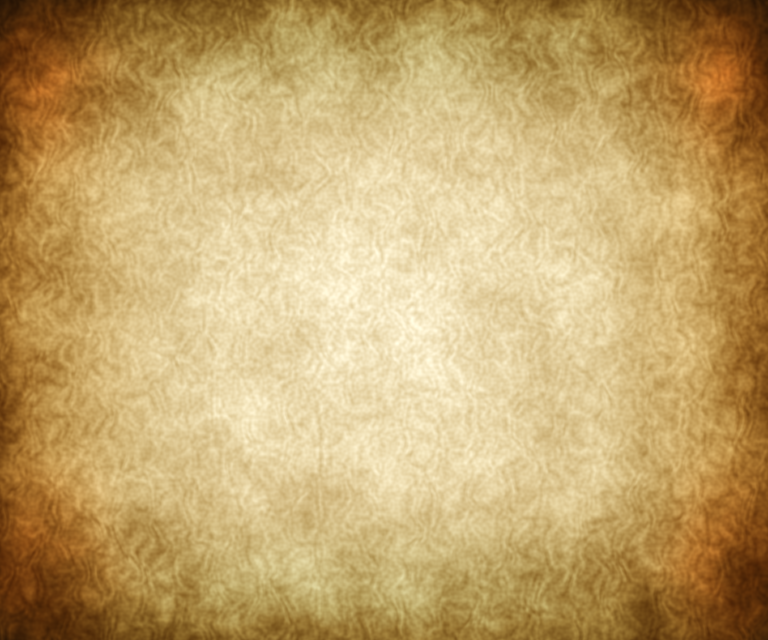
A Shadertoy shader for this texture:

```glsl
#define EDGE_POWER 2.5
#define BLOTCH_SCALE 7.0
#define FIBRE_SCALE 62.0
#define GRAIN_SCALE 150.0
#define TONE_WOBBLE 0.16
#define BLOTCH_DEPTH 0.13
#define FIBRE_DEPTH 0.13
#define GRAIN_DEPTH 0.10
#define STAIN_DEPTH 0.055
#define RUST_DEPTH 0.16

// Paper colours from centre to corner; w is the radius of each stop
const vec4 RAMP[8] = vec4[8](
    vec4(0.97, 0.92, 0.78, 0.00), vec4(0.92, 0.85, 0.67, 0.43),
    vec4(0.83, 0.73, 0.50, 0.73), vec4(0.73, 0.60, 0.34, 0.89),
    vec4(0.63, 0.46, 0.20, 1.00), vec4(0.50, 0.33, 0.11, 1.11),
    vec4(0.35, 0.19, 0.04, 1.25), vec4(0.15, 0.08, 0.02, 1.46));

// Soft stains: centre and radius
const vec3 STAINS[7] = vec3[7](
    vec3(0.39, 0.70, 0.05), vec3(0.385, 0.455, 0.05), vec3(0.63, 0.49, 0.06),
    vec3(0.39, 0.21, 0.07), vec3(0.58, 0.20, 0.05), vec3(0.63, 0.86, 0.07),
    vec3(0.97, 0.53, 0.07));

vec2 gradientAt(vec2 cell) {
    vec3 h = fract(cell.xyx * vec3(0.1031, 0.1030, 0.0973));
    h += dot(h, h.yzx + 33.33);
    float angle = 6.2832 * fract((h.x + h.y) * h.z);
    return vec2(cos(angle), sin(angle));
}

float gradientNoise(vec2 p) {
    vec2 i = floor(p), f = p - i;
    vec2 u = f * f * f * (f * (f * 6.0 - 15.0) + 10.0);
    vec2 e = vec2(0.0, 1.0);
    float low = mix(dot(gradientAt(i), f),
                    dot(gradientAt(i + e.yx), f - e.yx), u.x);
    float high = mix(dot(gradientAt(i + e), f - e),
                     dot(gradientAt(i + e.yy), f - e.yy), u.x);
    return mix(low, high, u.y);
}

float fbm(vec2 p) {
    float sum = 0.0, amplitude = 0.65;
    for (int i = 0; i < 5; i++) {
        sum += amplitude * gradientNoise(p);
        p = mat2(1.6, 1.2, -1.2, 1.6) * p + 17.3;
        amplitude *= 0.62;
    }
    return sum;
}

vec3 paperRamp(float tone) {
    vec3 col = RAMP[0].rgb;
    for (int i = 1; i < 8; i++) {
        float t = clamp((tone - RAMP[i - 1].w) / (RAMP[i].w - RAMP[i - 1].w), 0.0, 1.0);
        col = mix(col, RAMP[i].rgb, t);
    }
    return col;
}

void mainImage(out vec4 fragColor, in vec2 fragCoord) {
    vec2 uv = fragCoord / iResolution.xy;
    vec2 p = fragCoord / iResolution.y;
    vec2 q = uv * 2.0 - 1.0;
    vec2 a = abs(q);

    // Mottling, short fibres and fine grain
    float blotch = fbm(p * BLOTCH_SCALE + 4.7);
    vec2 warp = vec2(gradientNoise(p * 24.0), gradientNoise(p * 24.0 + 51.0));
    float fibre = gradientNoise((p + 0.025 * warp) * FIBRE_SCALE * vec2(1.5, 0.9));
    float grain = gradientNoise(p * GRAIN_SCALE + 9.0);

    // Rounded vignette, with darker borders
    float tone = pow(dot(pow(a, vec2(EDGE_POWER)), vec2(1.0)), 1.0 / EDGE_POWER);
    tone += 0.08 * exp((a.x - 1.0) / 0.07);
    tone += (q.y > 0.0 ? 0.07 : 0.02) * exp((a.y - 1.0) / 0.07);
    tone -= TONE_WOBBLE * (blotch + 0.35 * fibre);
    vec3 col = paperRamp(max(tone, 0.0));

    // Olive top and bottom, amber sides, rust near the corners
    float side = smoothstep(-0.5, 0.5, a.x - a.y);
    vec3 tint = mix(vec3(0.97, 1.04, 1.06), vec3(1.03, 0.98, 0.90), side);
    col *= mix(vec3(1.0), tint, smoothstep(0.5, 1.0, max(a.x, a.y)));
    vec2 rustOffset = (a - vec2(0.88, 0.76)) / vec2(0.14, 0.22);
    float rust = exp(-dot(rustOffset, rustOffset)) * (0.8 + blotch);
    col *= 1.0 + RUST_DEPTH * rust * vec3(0.9, -0.3, -1.2);

    // Stains broken up by the mottling
    float stain = 0.0;
    for (int i = 0; i < 7; i++) {
        vec2 d = (uv - STAINS[i].xy) / STAINS[i].z;
        stain += exp(-dot(d, d)) * (1.0 - 1.2 * blotch);
    }

    // Darker marks are also more saturated
    float relief = BLOTCH_DEPTH * blotch + FIBRE_DEPTH * fibre + GRAIN_DEPTH * grain;
    relief *= mix(0.8, 1.7, smoothstep(0.6, 1.2, tone));
    relief -= STAIN_DEPTH * stain;
    col *= 1.0 + relief * vec3(0.7, 1.0, 1.7);

    fragColor = vec4(clamp(col, 0.0, 1.0), 1.0);
}
```
